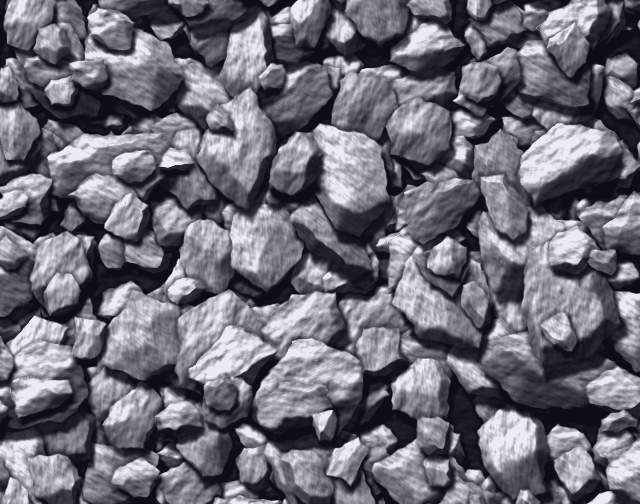
A WebGL 2 fragment shader for this texture:

```glsl
#version 300 es
precision highp float;
// A heap of broken grey stones in hard sunlight from the upper left.
// Layers of scattered faceted polygons are painted from bottom to top, each
// stone casting a shadow on those below; gradient noise roughens the faces.

uniform vec2 u_resolution;
out vec4 fragColor;

vec2 hash2(vec2 p) {
  vec3 h = fract(p.xyx * vec3(0.1031, 0.103, 0.0973));
  h += dot(h, h.yzx + 33.33);
  return fract((h.xx + h.yz) * h.zy);
}

float gradientNoise(vec2 p) {
  vec2 i = floor(p), f = p - i;
  vec2 u = f * f * f * (f * (f * 6.0 - 15.0) + 10.0);
  vec2 o = vec2(0.0, 1.0);
  float a = dot(hash2(i) * 2.0 - 1.0, f);
  float b = dot(hash2(i + o.yx) * 2.0 - 1.0, f - o.yx);
  float c = dot(hash2(i + o) * 2.0 - 1.0, f - o);
  float d = dot(hash2(i + 1.0) * 2.0 - 1.0, f - 1.0);
  return mix(mix(a, b, u.x), mix(c, d, u.x), u.y);
}

float fbm(vec2 p) {
  float sum = 0.0, amp = 1.0;
  for (int i = 0; i < 4; i++) {
    sum += amp * gradientNoise(p);
    p = mat2(1.6, 1.2, -1.2, 1.6) * p + 7.3;
    amp *= 0.55;
  }
  return sum;
}

mat2 rotation(float a) {
  return mat2(cos(a), sin(a), -sin(a), cos(a));
}

const int SIDES = 7;

// One side of a stone: outward direction, distance from centre, slope
vec4 side(int i, vec2 seed) {
  vec2 h = hash2(seed + float(i) * 3.7);
  float a = (float(i) + 0.75 * h.x) * 6.28318 / float(SIDES);
  return vec4(cos(a), sin(a), 0.7 + 0.3 * h.y, 0.4 + 1.7 * fract(h.x * 7.0 + h.y * 5.0));
}

// Distance to the outline, negative inside
float outline(vec2 q, vec2 seed) {
  float d = -9.0;
  for (int i = 0; i < SIDES; i++) {
    vec4 s = side(i, seed);
    d = max(d, dot(q, s.xy) - s.z);
  }
  return d;
}

// Slope of the lowest plane at q, blended softly along the ridges
vec2 facetSlope(vec2 q, vec2 seed) {
  vec2 tilt = (hash2(seed + 41.0) - 0.5) * 0.9;
  float weight = exp(-28.0 * (0.38 - dot(q, tilt)));
  vec2 sum = tilt * weight;
  float total = weight;
  for (int i = 0; i < SIDES; i++) {
    vec4 s = side(i, seed);
    weight = exp(-28.0 * s.w * max(s.z - dot(q, s.xy), -0.1));
    sum += s.xy * s.w * weight;
    total += weight;
  }
  return sum / total;
}

void main() {
  vec2 p = gl_FragCoord.xy / u_resolution.y;
  float soft = max(0.0022, 0.8 / u_resolution.y);
  vec3 sun = normalize(vec3(-0.32, 0.6, 0.72));

  // Ragged edges
  vec2 w = p + 0.014 * vec2(gradientNoise(p * 17.0), gradientNoise(p * 17.0 + 50.0))
             + 0.006 * vec2(gradientNoise(p * 55.0), gradientNoise(p * 55.0 + 90.0));

  const float CELL[7] = float[7](0.09, 0.12, 0.15, 0.19, 0.22, 0.13, 0.085);
  const float SHARE[7] = float[7](0.95, 0.9, 0.85, 0.75, 0.62, 0.38, 0.2);
  float light = 0.1, grainAngle = 0.0;
  vec2 grainSeed = vec2(0.0);

  for (int k = 0; k < 7; k++) {
    vec2 shifted = w / CELL[k] + float(k) * vec2(17.37, 9.61);
    vec2 home = floor(shifted);
    for (int n = 0; n < 9; n++) {
      vec2 id = home + vec2(n % 3 - 1, n / 3 - 1);
      vec2 seed = id + float(k) * 61.0 + 200.0;
      vec2 a = hash2(seed), b = hash2(seed + 13.0), c = hash2(seed + 29.0);
      if (a.x > SHARE[k]) continue;

      // Local frame of the stone
      float size = CELL[k] * mix(0.42, 0.66, a.y);
      vec2 stretch = vec2(1.0, mix(0.55, 0.95, c.x));
      mat2 turn = rotation(b.x * 6.28318);
      vec2 offset = (shifted - id - 0.25 - 0.5 * vec2(b.y, c.y)) * CELL[k];
      vec2 q = turn * offset / (size * stretch);
      if (dot(q, q) > 4.4) continue;

      // Dropped shadow and contact shade
      vec2 drop = vec2(0.35, -0.8) * (0.006 + 0.2 * size);
      float scale = size * stretch.y;
      float shade = outline(turn * (offset - drop) / (size * stretch), seed) * scale;
      float edge = outline(q, seed) * scale;
      light *= mix(0.2, 1.0, smoothstep(-0.005, 0.006, shade));
      light *= mix(0.6, 1.0, smoothstep(0.0, 0.011, edge));

      // Sunlit facets
      float cover = 1.0 - smoothstep(-soft, soft, edge);
      if (cover <= 0.0) continue;
      vec3 normal = normalize(vec3((facetSlope(q, seed) / stretch) * turn, 1.0));
      float face = 0.13 + 0.74 * max(dot(normal, sun), 0.0);
      face *= mix(0.8, 1.14, fract(a.x * 23.0 + c.y));
      light = mix(light, face, cover);
      if (cover > 0.5) { grainAngle = b.x * 6.28318; grainSeed = a * 80.0; }
    }
  }

  // Rough, streaked stone surface lit from the same side
  mat2 grainTurn = rotation(grainAngle);
  vec2 streak = vec2(16.0, 29.0);
  vec2 here = grainTurn * p * streak + grainSeed;
  vec2 ahead = grainTurn * (p + 0.008 * normalize(sun.xy)) * streak + grainSeed;
  float relief = fbm(here);
  light *= 1.0 + 0.95 * (relief - fbm(ahead)) + 0.16 * relief;

  // Cool grey tones
  light = clamp(light, 0.05, 0.92);
  fragColor = vec4(light, light + 0.004, light + 0.034, 1.0);
}
```
